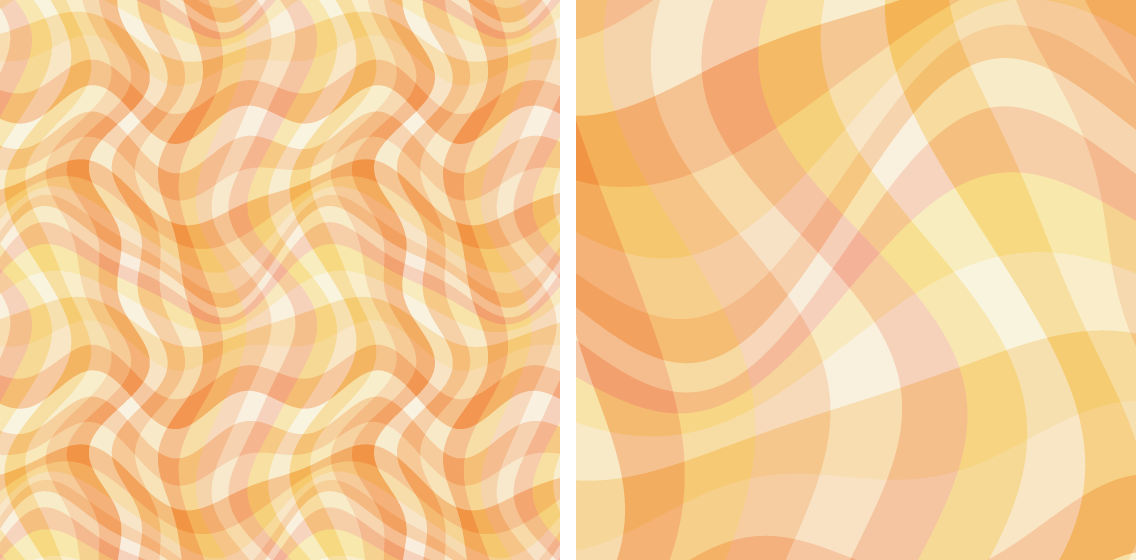
Left, the full canvas; right, a detail of the centre.
A WebGL 1 fragment shader for this pattern:

```glsl
precision highp float;
// Warm plaid of translucent stripes, 14 by 14 per tile, bent into a seamless swirl.
uniform vec2 u_resolution;

const float TAU = 6.2831853;

float wave(float mean, float swing, float peak, float t) {
  return mean + swing * cos(TAU * (t - peak));
}

// Sideways bend of the upright stripe that rests at u.
float bendAcross(float u, float y) {
  float t = TAU * (y - 0.43);
  return -wave(0.092, 0.028, 0.05, u) * sin(t)
         - wave(0.015, 0.035, 0.42, u) * sin(2.0 * t);
}

// Vertical bend of the level stripe that rests at v.
float bendDown(float v, float x) {
  float t = TAU * (x - 0.47);
  return wave(0.105, 0.055, 0.87, v) * sin(t)
         + wave(0.01, 0.055, 0.42, v) * sin(2.0 * t)
         + 0.06 * sin(TAU * (v - 0.4));
}

// Fixed-point search for the rest position of the stripes through p.
vec2 unbend(vec2 p) {
  vec2 rest = p;
  for (int i = 0; i < 14; i++) {
    rest = p - vec2(bendAcross(rest.x, p.y), bendDown(rest.y, p.x));
  }
  return rest;
}

// Green and blue of each upright stripe.
vec2 uprightTint(float i) {
  return i < 1.0 ? vec2(0.56, 0.28) : i < 2.0 ? vec2(0.95, 0.88)
       : i < 3.0 ? vec2(0.68, 0.44) : i < 4.0 ? vec2(0.88, 0.70)
       : i < 5.0 ? vec2(0.56, 0.26) : i < 6.0 ? vec2(0.78, 0.42)
       : i < 7.0 ? vec2(0.76, 0.60) : i < 8.0 ? vec2(0.93, 0.87)
       : i < 9.0 ? vec2(0.70, 0.60) : i < 10.0 ? vec2(0.86, 0.52)
       : i < 11.0 ? vec2(0.96, 0.88) : i < 12.0 ? vec2(0.80, 0.40)
       : i < 13.0 ? vec2(0.92, 0.72) : vec2(0.75, 0.52);
}

// Green and blue of each level stripe.
vec2 levelTint(float j) {
  return j < 1.0 ? vec2(0.92, 0.85) : j < 2.0 ? vec2(0.70, 0.60)
       : j < 3.0 ? vec2(0.90, 0.62) : j < 4.0 ? vec2(0.95, 0.86)
       : j < 5.0 ? vec2(0.80, 0.50) : j < 6.0 ? vec2(0.84, 0.66)
       : j < 7.0 ? vec2(0.62, 0.38) : j < 8.0 ? vec2(0.95, 0.88)
       : j < 9.0 ? vec2(0.72, 0.52) : j < 10.0 ? vec2(0.90, 0.74)
       : j < 11.0 ? vec2(0.60, 0.27) : j < 12.0 ? vec2(0.78, 0.45)
       : j < 13.0 ? vec2(0.84, 0.68) : vec2(0.70, 0.48);
}

vec3 plaid(vec2 p) {
  vec2 stripe = mod(floor(14.0 * unbend(p) - vec2(4.86, 12.62)), 14.0);
  vec2 tint = mix(uprightTint(stripe.x), levelTint(stripe.y), 0.5);
  return vec3(0.9 + 0.08 * tint.x, tint);
}

void main() {
  // Average a 3 by 3 grid of samples to smooth the edges.
  vec3 color = vec3(0.0);
  for (int sx = 0; sx < 3; sx++) {
    for (int sy = 0; sy < 3; sy++) {
      vec2 offset = (vec2(float(sx), float(sy)) - 1.0) / 3.0;
      vec2 uv = (gl_FragCoord.xy + offset) / u_resolution;
      color += plaid(1.964 * vec2(uv.x, 1.0 - uv.y));
    }
  }
  gl_FragColor = vec4(color / 9.0, 1.0);
}
```
